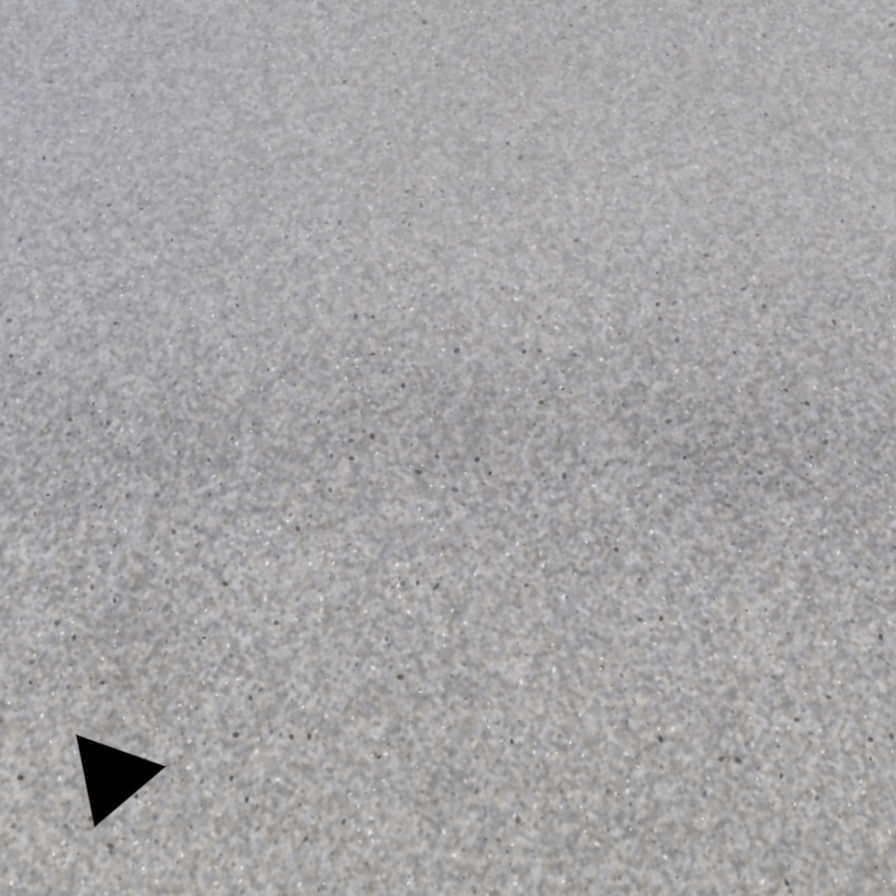
Reproduce this texture procedurally as a WebGL 1 fragment shader.

```glsl
precision highp float;

// Pale grey, fine-grained pavement with soft stains and one black triangle.
// Rotated layers of value noise make the grain, which coarsens downwards;
// jittered cells scatter dark and bright specks, broad noise adds the stains.

uniform vec2 u_resolution;

const vec3 STONE = vec3(0.656, 0.648, 0.656);
const vec3 WARM_SHIFT = vec3(0.5, 0.08, -0.6);
const vec3 COOL_LEFT = vec3(-0.012, -0.004, 0.010);

float hash(vec2 p) {
  vec3 q = fract(p.xyx * 0.1031);
  q += dot(q, q.yzx + 33.33);
  return fract((q.x + q.y) * q.z);
}

vec2 rotate(vec2 p, float angle) {
  float c = cos(angle), s = sin(angle);
  return vec2(c * p.x - s * p.y, s * p.x + c * p.y);
}

// Smooth value noise, centred on zero
float noise(vec2 p) {
  vec2 cell = floor(p);
  vec2 f = fract(p);
  f = f * f * (3.0 - 2.0 * f);
  float low = mix(hash(cell), hash(cell + vec2(1.0, 0.0)), f.x);
  float high = mix(hash(cell + vec2(0.0, 1.0)), hash(cell + 1.0), f.x);
  return mix(low, high, f.y) - 0.5;
}

// Octaves turned against each other to hide the lattice
float cloud(vec2 p) {
  float sum = 0.0;
  float weight = 1.0;
  for (int i = 0; i < 4; i++) {
    sum += weight * noise(p);
    p = rotate(p, 0.9) * 2.1 + 17.3;
    weight *= 0.55;
  }
  return sum;
}

float grain(vec2 p) {
  float fine = noise(rotate(p, 0.5) * 215.0 + 400.0);
  float medium = noise(rotate(p, 1.2) * 145.0 + 300.0);
  float coarse = noise(rotate(p, 0.2) * 75.0 + 200.0);
  return 0.105 * fine + 0.105 * medium + 0.035 * coarse;
}

// One soft oval speck in a share of the cells
float specks(vec2 p, float scale, float share, float radius, float seed) {
  vec2 q = p * scale + seed;
  vec2 cell = floor(q);
  vec2 jitter = vec2(hash(cell + 11.7), hash(cell + 53.1));
  vec2 offset = fract(q) - mix(vec2(0.3), vec2(0.7), jitter);
  offset = rotate(offset, 6.283 * hash(cell + 29.5)) * vec2(1.0, 1.35);
  float size = radius * mix(0.6, 1.0, hash(cell + 71.3));
  float present = step(hash(cell + 5.9), share);
  return present * (1.0 - smoothstep(0.2 * size, size, length(offset)));
}

float softSpot(vec2 p, vec2 center, vec2 size) {
  vec2 d = (p - center) / size;
  return exp(-dot(d, d));
}

// Broad light and dark areas
float stains(vec2 p) {
  float patches = cloud(p * 5.0 + 40.0);
  float band = softSpot(p, vec2(0.5, 0.51), vec2(2.0, 0.10));
  float shade = 0.021 * band * (1.0 + 0.9 * patches);
  shade += 0.026 * softSpot(p, vec2(0.82, 0.49), vec2(0.12, 0.10));
  shade += 0.018 * softSpot(p, vec2(0.50, 0.53), vec2(0.08, 0.05));
  shade += 0.028 * softSpot(p, vec2(0.14, 0.28), vec2(0.05, 0.09));
  float topLight = 0.014 * smoothstep(0.5, 0.8, p.y);
  return topLight - shade + 0.016 * patches;
}

// Signed distance to the line through a and b, positive on its left
float edgeSide(vec2 p, vec2 a, vec2 b) {
  vec2 along = normalize(b - a);
  return along.x * (p.y - a.y) - along.y * (p.x - a.x);
}

float triangle(vec2 p, vec2 a, vec2 b, vec2 c, float blur) {
  float inside = min(edgeSide(p, a, b), min(edgeSide(p, b, c), edgeSide(p, c, a)));
  return smoothstep(-blur, blur, inside);
}

void main() {
  vec2 p = gl_FragCoord.xy / u_resolution;
  vec2 ground = (p - 0.5) * (1.0 + 0.22 * p.y);
  float roughness = mix(1.2, 0.68, smoothstep(0.35, 0.9, p.y));

  vec3 color = STONE + stains(p) + roughness * grain(ground);

  // Tinted grains, and a cooler left side
  float tint = noise(rotate(ground, 0.8) * 120.0 + 500.0);
  color += 0.045 * roughness * tint * WARM_SHIFT;
  color += COOL_LEFT * (1.0 - smoothstep(0.0, 0.5, p.x)) * smoothstep(0.2, 0.9, p.y);
  color.b -= 0.014 * (1.0 - smoothstep(0.0, 0.5, p.y));

  // Scattered dark pits and bright chips
  color -= 0.19 * roughness * specks(ground, 46.0, 0.055, 0.30, 90.0);
  color -= 0.09 * roughness * specks(ground, 80.0, 0.10, 0.42, 130.0);
  color += 0.12 * roughness * specks(ground, 75.0, 0.08, 0.38, 210.0);

  float mark = triangle(p, vec2(0.085, 0.180), vec2(0.1055, 0.077),
                        vec2(0.185, 0.1445), 0.0016);
  gl_FragColor = vec4(mix(color, vec3(0.0), mark), 1.0);
}
```
